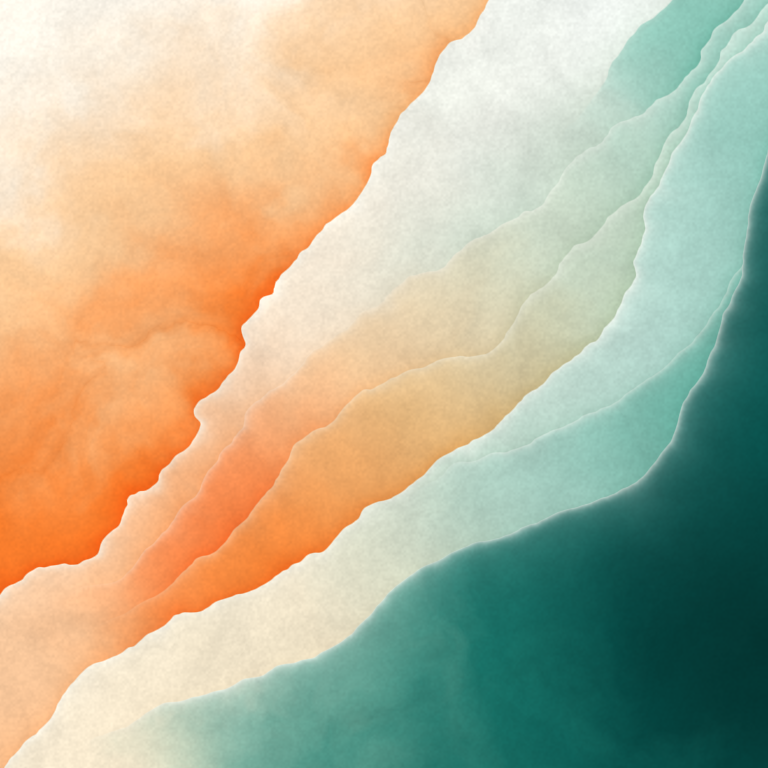
Write a WebGL 2 fragment shader that draws this background.

```glsl
#version 300 es
precision highp float;
// Watercolour strata: torn diagonal folds run from warm orange to deep teal.
// Each fold is a curve t = f(s) in diagonal coordinates, roughened by noise,
// and painted over the last with a pale rim, pooled pigment and paper grain.
uniform vec2 u_resolution;
out vec4 fragColor;

const vec3 PAPER = vec3(0.98, 0.98, 0.95);
const vec3 CREAM = vec3(1.0, 0.975, 0.925);
const vec3 PEACH = vec3(0.985, 0.80, 0.60);
const vec3 ORANGE = vec3(0.965, 0.49, 0.18);
const float GRAIN = 0.035;
const float RIM_WIDTH = 0.006;
const float POOL_WIDTH = 0.014;

// Fold heights t = y - x, at even steps of s = (x + y) / 2
const float SHORE[11] = float[](.27, .228, .163, .18, .218, .272, .288, .335, .34, .38, .40);
const float VEIL[11] = float[](.20, .125, .10, .135, .125, .11, .10, .10, .10, .135, .10);
const float SILK[11] = float[](.20, .17, .10, .107, .145, .12, .09, .042, .035, .02, .03);
const float AMBER[11] = float[](.15, .09, .04, -.005, .025, -.002, -.085, -.077, -.072, -.02, .0);
const float SAND[11] = float[](.0, .018, -.022, -.105, -.146, -.188, -.213, -.20, -.11, -.035, -.026);
const float FOAM[11] = float[](-.02, -.05, -.08, -.14, -.18, -.21, -.29, -.345, -.325, -.20, -.10);
const float DEEP[11] = float[](-.04, -.095, -.187, -.273, -.287, -.367, -.455, -.405, -.32, -.20, -.10);

float hash(vec2 p) {
  vec3 q = fract(p.xyx * 0.1031);
  q += dot(q, q.yzx + 33.33);
  return fract((q.x + q.y) * q.z);
}

float noise(vec2 p) {
  vec2 i = floor(p), f = fract(p);
  f = f * f * (3.0 - 2.0 * f);
  return mix(mix(hash(i), hash(i + vec2(1, 0)), f.x),
             mix(hash(i + vec2(0, 1)), hash(i + vec2(1, 1)), f.x), f.y);
}

float fbm(vec2 p) {
  float sum = 0.0, amp = 0.5;
  for (int i = 0; i < 6; i++) {
    sum += amp * noise(p);
    p = mat2(1.6, 1.2, -1.2, 1.6) * p + 7.3;
    amp *= 0.5;
  }
  return sum;
}

// Catmull-Rom curve through the heights of one fold
float curve(float k[11], float s) {
  float u = clamp(s, 0.0, 0.999) * 10.0, f = fract(u);
  int i = int(u);
  float a = k[max(i - 1, 0)], b = k[i], c = k[i + 1], d = k[min(i + 2, 10)];
  return b + 0.5 * f * (c - a + f * (2.0 * a - 5.0 * b + 4.0 * c - d + f * (3.0 * (b - c) + d - a)));
}

// Signed depth below a torn fold, positive inside it
float foldDepth(float k[11], vec2 p, float rough, float seed) {
  float tear = (noise(p * 19.0 + seed) - 0.5) * 0.042
             + (noise(p * 47.0 + seed) - 0.5) * 0.018
             + (noise(p * 120.0 + seed) - 0.5) * 0.005;
  return (curve(k, 0.5 * (p.x + p.y)) + rough * tear - p.y + p.x) * 0.707;
}

vec3 ramp(float s, vec3 a, vec3 b, vec3 c, vec3 d, vec3 e) {
  float u = s * 5.0 - 0.5;
  vec3 col = mix(a, b, clamp(u, 0.0, 1.0));
  col = mix(col, c, clamp(u - 1.0, 0.0, 1.0));
  col = mix(col, d, clamp(u - 2.0, 0.0, 1.0));
  return mix(col, e, clamp(u - 3.0, 0.0, 1.0));
}

// Pools pigment above the fold, then lays the fold with its pale rim
vec3 layFold(vec3 under, vec3 pigment, float d, float rim, float pool, float cover) {
  float aa = fwidth(d) * 0.8;
  under = pow(under, vec3(1.0 + pool * cover * exp(min(d, 0.0) / POOL_WIDTH)));
  float inside = max(d, 0.0);
  float light = rim * (0.65 * exp(-inside / RIM_WIDTH) + 0.35 * exp(-inside / 0.045));
  return mix(under, mix(pigment, PAPER, light), cover * smoothstep(-aa, aa, d));
}

void main() {
  vec2 p = gl_FragCoord.xy / u_resolution;
  vec2 warp = vec2(fbm(p * 4.0), fbm(p * 4.0 + 19.0)) - 0.5;
  float cloud = fbm(p * 3.5 + warp * 2.5) - 0.5;
  float bloom = pow(1.0 - abs(2.0 * fbm(p * 3.0 + warp * 1.5 + 40.0) - 1.0), 14.0);
  float s = 0.5 * (p.x + p.y) + cloud * 0.07;

  // Warm wash fading into the upper left corner
  float shore = foldDepth(SHORE, p, 0.9, 3.0);
  float heat = 1.25 - 0.95 * s + 1.84 * min(shore, 0.0) + cloud * 0.55 + bloom * 0.05;
  vec3 col = mix(CREAM, PEACH, smoothstep(-0.05, 0.5, heat));
  col = mix(col, ORANGE, smoothstep(0.42, 1.0, heat));

  // Pale folds, warm at the lower left and cool at the upper right
  vec3 shell = ramp(s, vec3(.98, .78, .60), vec3(.97, .66, .43), vec3(.97, .89, .79), vec3(.93, .94, .90), vec3(.95, .97, .95));
  float silk = foldDepth(SILK, p, 0.7, 21.0);
  float mist = smoothstep(-0.13, 0.0, silk) * smoothstep(0.5, 0.72, s);
  shell = mix(shell, vec3(.78, .85, .79), mist * 0.75);
  col = layFold(col, shell, shore, 0.8, 0.35, 1.0);
  vec3 veil = mix(vec3(.78, .87, .82), vec3(.53, .77, .71), smoothstep(0.78, 0.94, s));
  col = layFold(col, veil, foldDepth(VEIL, p, 0.7, 12.0), 0.3, 0.2, smoothstep(0.74, 0.86, s));
  vec3 ember = ramp(s, vec3(.98, .65, .42), vec3(.975, .49, .23), vec3(.96, .79, .60), vec3(.79, .84, .76), vec3(.63, .81, .76));
  col = layFold(col, ember, silk, 0.5, 0.2, smoothstep(0.13, 0.28, s));
  vec3 amber = ramp(s, vec3(.98, .64, .37), vec3(.96, .51, .20), vec3(.92, .73, .49), vec3(.76, .82, .73), vec3(.70, .85, .80));
  col = layFold(col, amber, foldDepth(AMBER, p, 0.6, 34.0), 0.45, 0.25, smoothstep(0.12, 0.3, s));
  vec3 sand = ramp(s, vec3(.97, .91, .80), vec3(.93, .88, .77), vec3(.73, .83, .77), vec3(.70, .84, .80), vec3(.58, .79, .74));
  col = layFold(col, sand, foldDepth(SAND, p, 0.7, 46.0), 0.75, 0.35, 1.0);
  vec3 foam = mix(vec3(.66, .81, .76), vec3(.38, .67, .61), smoothstep(0.5, 0.72, s));
  col = layFold(col, foam, foldDepth(FOAM, p, 0.6, 58.0), 0.6, 0.25, smoothstep(0.42, 0.58, s));

  // Deep water with darker clouds to the right
  float sea = p.x + cloud * 0.45 - 0.17 * smoothstep(0.4, 0.75, p.y);
  vec3 deep = ramp(sea, vec3(.80, .84, .75), vec3(.51, .70, .63), vec3(.31, .58, .52), vec3(.09, .43, .39), vec3(.025, .32, .30));
  deep *= 1.0 - 0.35 * smoothstep(0.35, 0.0, length(p - vec2(1.0, 0.15)));
  col = layFold(col, deep, foldDepth(DEEP, p, 0.45, 71.0), 0.75, 0.12, smoothstep(0.06, 0.18, s));

  // Mottled pigment and woven paper grain
  float mottle = fbm(p * 24.0 + warp * 5.0) - 0.5;
  float weave = noise(mat2(0.8, -0.6, 0.6, 0.8) * p * vec2(190.0, 240.0)) + noise(p * 330.0) - 1.0;
  col *= 1.0 + mottle * 0.10 - bloom * 0.025 + weave * GRAIN;
  fragColor = vec4(clamp(col, 0.0, 1.0), 1.0);
}
```
